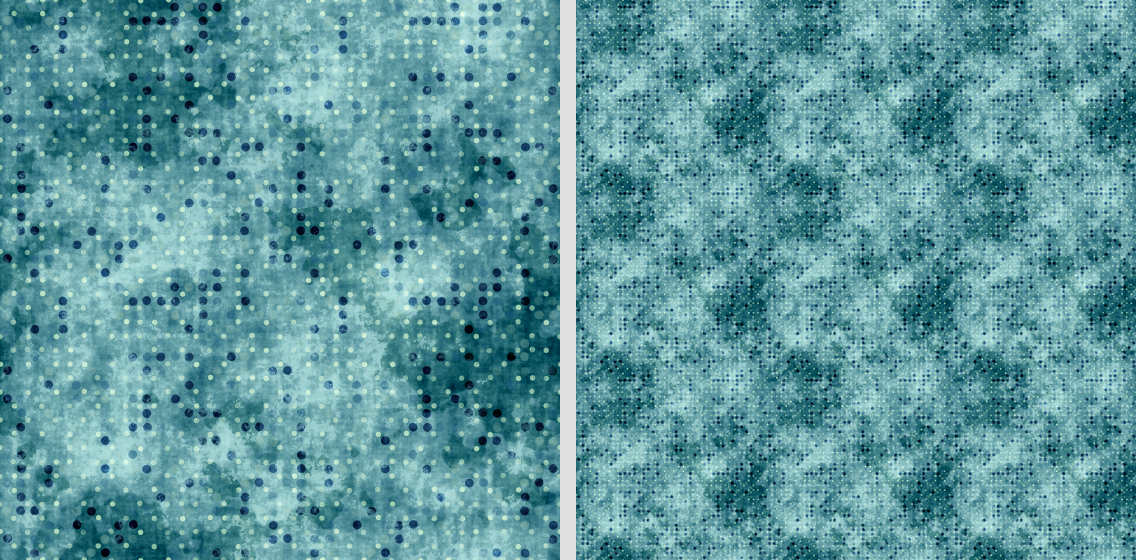
Left, the tile; right, the same tile 3 across and 3 down.
A WebGL 1 fragment shader for this pattern:

```glsl
precision highp float;
// Weathered teal cloth printed with a 40 by 40 lattice of dots whose layout repeats 2 by 2:
// large navy, faint blue and pale discs in the cells, small cream dots on the corners.
// Wrapping, smoothed cellular noise supplies clouds, ragged stains, streaks and flakes.
uniform vec2 u_resolution;

vec3 hash3(vec2 cell, float seed) {
  vec3 q = fract(vec3(cell.xyx) * vec3(0.1031, 0.1030, 0.0973) + seed * 0.137);
  q += dot(q, q.yzx + 33.33);
  return fract((q.xxy + q.yzz) * q.zyx);
}

// Smooth blend of random values held by jittered cell points, centred on zero
float cellNoise(vec2 uv, vec2 count, float seed) {
  vec2 p = uv * count;
  vec2 base = floor(p);
  float total = 0.0, weights = 0.0;
  for (int y = -1; y <= 1; y++) {
    for (int x = -1; x <= 1; x++) {
      vec2 cell = base + vec2(float(x), float(y));
      vec3 h = hash3(mod(cell, count), seed);
      vec2 d = cell + h.xy - p;
      float w = exp(-6.0 * dot(d, d));
      total += w * (h.z - 0.5);
      weights += w;
    }
  }
  return total / weights;
}

float layeredNoise(vec2 uv, float count, float gain, float seed) {
  float sum = 0.0, amp = 1.0;
  for (int i = 0; i < 5; i++) {
    sum += amp * cellNoise(uv, vec2(count), seed + float(i));
    amp *= gain;
    count *= 2.0;
  }
  return sum;
}

float disc(vec2 p, float radius, float pixel) {
  return clamp(0.5 + (radius - length(p)) / pixel, 0.0, 1.0);
}

void main() {
  vec2 uv = gl_FragCoord.xy / u_resolution;
  float pixel = 40.0 / min(u_resolution.x, u_resolution.y);

  // Cloth tone: broad clouds, hard-edged stains, fine grain and woven streaks
  float cloud = layeredNoise(uv, 4.0, 0.75, 1.0);
  float grain = layeredNoise(uv, 24.0, 0.9, 11.0);
  float stain = smoothstep(0.2, 0.3, layeredNoise(uv, 5.0, 0.72, 23.0) - 0.35 * cloud);
  float streak = cellNoise(uv, vec2(80.0, 9.0), 31.0);
  float weave = cellNoise(uv, vec2(200.0, 30.0), 37.0)
              + cellNoise(uv, vec2(30.0, 200.0), 41.0);
  float tone = 0.08 + 0.95 * cloud + 0.4 * grain + 0.3 * streak + 0.25 * weave;
  tone -= 0.5 * stain;
  vec3 color = vec3(0.37, 0.605, 0.635) + tone * vec3(0.30, 0.26, 0.22);
  color += stain * vec3(-0.01, 0.0, -0.025);

  // Pale flaking, densest in the lighter clouds
  float flake = smoothstep(0.42, 0.75, grain + 0.8 * cloud - 0.2 * stain);
  color = mix(color, vec3(0.64, 0.83, 0.83), 0.5 * flake);

  // Large discs at the cell centres
  vec2 grid = uv * 40.0;
  vec2 id = mod(floor(grid), 20.0);
  vec3 kind = hash3(id, 51.0);
  vec3 vary = hash3(id, 57.0);
  float big = disc(fract(grid) - 0.5 - 0.08 * (vary.xy - 0.5), 0.315, pixel);
  float wear = 1.0 - 0.45 * smoothstep(0.1, 0.6, grain);
  vec3 navy = vec3(0.06, 0.22, 0.37) + (tone - 0.1) * vec3(0.13, 0.25, 0.30);
  if (kind.x < 0.12) {
    color = mix(color, max(navy, 0.0), big * wear * mix(0.82, 1.0, kind.y));
  } else if (kind.x < 0.45) {
    color = mix(color, vec3(0.12, 0.37, 0.51), big * wear * mix(0.1, 0.6, kind.y * kind.y));
  } else if (kind.x > 0.84) {
    color = mix(color, vec3(0.66, 0.80, 0.70), big * wear * mix(0.08, 0.42, kind.y));
  }

  // Small cream dots on the corners, mostly on alternate ones
  vec2 corner = floor(grid + 0.5);
  vec2 cornerId = mod(corner, 20.0);
  vec3 speck = hash3(cornerId, 63.0);
  float alternate = 1.0 - mod(cornerId.x + cornerId.y, 2.0);
  float shown = step(speck.x, mix(0.12, 0.88, alternate));
  float small = disc(grid - corner - 0.1 * (speck.yz - 0.5), 0.19, pixel);
  vec3 cream = vec3(0.77, 0.91, 0.80) + tone * vec3(0.12, 0.08, 0.10);
  color = mix(color, cream, small * shown * wear * mix(0.6, 1.0, speck.y));

  gl_FragColor = vec4(clamp(color, 0.0, 1.0), 1.0);
}
```
